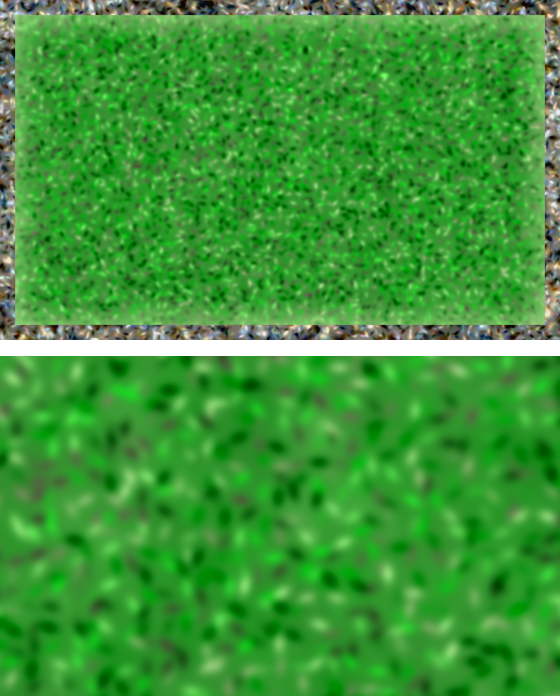
Top, the full canvas; bottom, a detail of the centre.
This texture is drawn by a Shadertoy shader. Its source:

```glsl
// A mottled green felt panel with pale glowing edges, framed by rough grey gravel.

const vec3 FELT_GREEN  = vec3(0.185, 0.585, 0.170);
const vec3 FELT_LIGHT  = vec3(0.045, 0.080, 0.040);
const vec3 FELT_FADE   = vec3(0.075, 0.005, 0.055);
const vec3 GLOW_COLOR  = vec3(0.740, 0.870, 0.600);
const vec3 STONE_GREY  = vec3(0.440, 0.440, 0.395);
const vec3 STONE_WARM  = vec3(0.055, 0.005, -0.065);
const vec3 STONE_GREEN = vec3(-0.020, 0.025, -0.010);

const float FRAME_WIDTH = 0.0445;
const float GLOW_REACH  = 0.095;

vec3 hash3(vec2 cell, float seed) {
    vec3 q = fract(vec3(cell.xyx + seed) * vec3(0.1031, 0.1030, 0.0973));
    q += dot(q, q.yxz + 33.33);
    return fract((q.xxy + q.yzz) * q.zyx);
}

// Cellular noise: one soft oval per cell, turned at random.
// Gives three independent signed values with a spread near one.
vec3 grains(vec2 p, vec2 sharpness, float seed) {
    vec2 cell = floor(p);
    vec3 total = vec3(0.0);
    for (int y = -1; y <= 1; y++) {
        for (int x = -1; x <= 1; x++) {
            vec2 id = cell + vec2(x, y);
            vec3 place = hash3(id, seed);
            vec3 weight = hash3(id, seed + 71.7) * 2.0 - 1.0;
            vec2 d = p - id - mix(vec2(0.1), vec2(0.9), place.xy);
            float angle = place.z * 3.14159;
            vec2 axis = vec2(cos(angle), sin(angle));
            vec2 local = vec2(dot(d, axis), dot(d, vec2(-axis.y, axis.x)));
            total += weight * exp(-dot(sharpness, local * local));
        }
    }
    return total * 3.0;
}

// Distance to the panel's border on each axis, positive inside.
vec2 insetDistance(vec2 p, vec2 size, float margin) {
    return 0.5 * size - margin - abs(p - 0.5 * size);
}

vec3 feltColor(vec2 p) {
    vec3 n = grains(p * 54.0, vec2(3.5, 8.0), 11.0);
    vec3 broad = grains(p * 17.0, vec2(3.5, 5.0), 23.0);
    float light = n.x + 0.2 * broad.x;
    float fade = n.y + 0.25 * broad.y;
    return FELT_GREEN + FELT_LIGHT * light + FELT_FADE * fade;
}

vec3 gravelColor(vec2 p) {
    vec3 chips = grains(p * 36.0, vec2(3.5, 12.0), 37.0);
    vec3 fibres = grains(p * 68.0, vec2(3.5, 14.0), 53.0);
    vec3 patches = grains(p * 9.0, vec2(3.5, 4.0), 67.0);
    float light = 0.15 * chips.x + 0.13 * fibres.x + 0.05 * patches.x;
    vec3 color = STONE_GREY + light;
    color += STONE_WARM * (0.8 * chips.y + 0.8 * fibres.y);
    color += STONE_GREEN * fibres.z;
    return clamp(color, 0.03, 0.92);
}

void mainImage(out vec4 fragColor, in vec2 fragCoord) {
    float pixel = 1.0 / iResolution.y;
    vec2 p = fragCoord * pixel;
    vec2 size = iResolution.xy * pixel;

    // Soft glow creeping in from the panel's sides
    vec2 inset = insetDistance(p, size, FRAME_WIDTH);
    vec2 clear = smoothstep(-GLOW_REACH, GLOW_REACH, inset);
    float glow = 1.0 - clear.x * clear.y;
    vec3 panel = mix(feltColor(p), GLOW_COLOR, glow);

    // Crisp panel laid over the gravel
    float edge = min(inset.x, inset.y);
    float mask = smoothstep(-0.7 * pixel, 0.7 * pixel, edge);
    vec3 color = mix(gravelColor(p), panel, mask);
    fragColor = vec4(clamp(color, 0.0, 1.0), 1.0);
}
```
